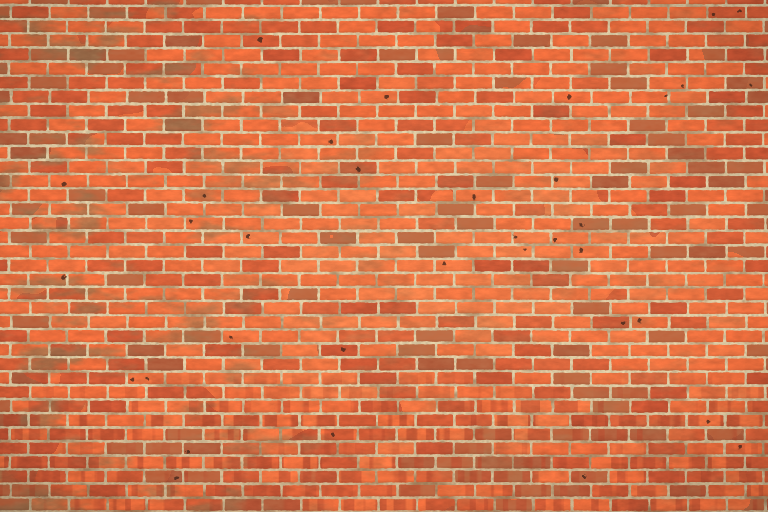
Give the GLSL for this texture, as a WebGL 1 fragment shader.

```glsl
precision highp float;
uniform vec2 u_resolution;

const vec2 GRID = vec2(19.85, 36.4);      // bricks across, courses down
const float BRICK_ASPECT = 2.75;          // brick pitch over course height
const float JOINT = 0.15;                 // mortar width in course heights
const float CORNER = 0.09;
const float ROUGHNESS = 0.09;
const float SHIFT = 0.26;                 // joint position in odd courses
const float RED_SHARE = 0.24;
const float BROWN_SHARE = 0.10;
const float STAIN_HEIGHT = 0.27;          // top of the streaked lower zone
const float SPECK_SHARE = 0.012;

const vec3 ORANGE = vec3(0.93, 0.43, 0.24);
const vec3 PALE_ORANGE = vec3(0.95, 0.51, 0.30);
const vec3 RED = vec3(0.77, 0.32, 0.20);
const vec3 BROWN = vec3(0.62, 0.38, 0.26);
const vec3 GREY_GREEN = vec3(0.55, 0.46, 0.32);
const vec3 MORTAR = vec3(0.86, 0.79, 0.64);
const vec3 DIRTY_MORTAR = vec3(0.64, 0.50, 0.36);
const vec3 SOOT = vec3(0.24, 0.14, 0.10);

float hash(vec2 p) {
  return fract(sin(dot(p, vec2(127.1, 311.7))) * 43758.5453);
}

float noise(vec2 p) {
  vec2 i = floor(p);
  vec2 f = fract(p);
  f = f * f * (3.0 - 2.0 * f);
  return mix(mix(hash(i), hash(i + vec2(1.0, 0.0)), f.x),
             mix(hash(i + vec2(0.0, 1.0)), hash(i + 1.0), f.x), f.y);
}

float fbm(vec2 p) {
  float sum = 0.0;
  float gain = 0.5;
  for (int i = 0; i < 4; i++) {
    sum += gain * noise(p);
    p = p * 2.03 + 17.3;
    gain *= 0.5;
  }
  return sum / 0.9375;
}

float roundedBox(vec2 p, vec2 halfSize, float radius) {
  vec2 q = abs(p) - halfSize + radius;
  return length(max(q, 0.0)) + min(max(q.x, q.y), 0.0) - radius;
}

vec3 brickColor(vec2 id, vec2 local, vec2 wall, vec2 uv) {
  float pick = hash(id + 3.7);
  float grain = fbm(wall * vec2(1.6, 3.0));
  float cloud = fbm(wall * 0.12 + 40.0);

  // Warm light in the middle, redder fired bricks toward the borders
  vec2 offCenter = (uv - vec2(0.56, 0.46)) * vec2(1.5, 1.8);
  float border = smoothstep(0.15, 1.15, length(offCenter));
  vec3 color = mix(PALE_ORANGE, ORANGE, clamp(hash(id) * 0.7 + border, 0.0, 1.0));

  // Individual dark bricks, more frequent near the top and in dirty areas
  float dirt = 0.18 * border + 0.35 * (cloud - 0.5);
  float isRed = step(pick, RED_SHARE + dirt);
  float isBrown = step(hash(id + 9.1), BROWN_SHARE + dirt * 0.5);
  color = mix(color, RED, isRed * (0.4 + 0.5 * hash(id + 5.3)));
  color = mix(color, BROWN, isBrown * (0.35 + 0.5 * grain));

  // Greenish bloom, mostly on the left
  float bloom = smoothstep(0.50, 0.78, fbm(wall * vec2(0.35, 0.8) + 71.0));
  color = mix(color, GREY_GREEN, bloom * mix(0.6, 0.2, smoothstep(0.1, 0.6, uv.x)));

  // Upright streaks on the lower courses
  float low = 1.0 - smoothstep(STAIN_HEIGHT - 0.02, STAIN_HEIGHT + 0.01, uv.y);
  float streak = smoothstep(0.48, 0.72, noise(vec2(wall.x * 2.2, id.y * 5.0)));
  float course = 0.3 + 0.7 * hash(vec2(id.y, 8.0));
  color = mix(color, RED * 0.94, low * streak * course * 0.8);

  // Grain and a darker underside
  color *= 0.89 + 0.22 * grain;
  return color * (1.0 - 0.10 * smoothstep(-0.20, -0.45, local.y));
}

void main() {
  vec2 uv = gl_FragCoord.xy / u_resolution;
  vec2 cell = uv * GRID;
  cell.y += 0.08 * (noise(vec2(uv.x * 5.0, uv.y * 3.0)) - 0.5);
  vec2 wall = vec2(cell.x * BRICK_ASPECT, cell.y);

  // Running bond with slightly uneven courses
  float row = floor(cell.y);
  float slip = 0.07 * (hash(vec2(row, 2.0)) - 0.5);
  cell.x += 0.5 * (1.0 - mod(row, 2.0)) - SHIFT + slip;
  vec2 id = vec2(floor(cell.x), row);
  vec2 local = (fract(cell) - 0.5) * vec2(BRICK_ASPECT, 1.0);

  // Brick outline with chipped edges
  vec2 halfSize = 0.5 * (vec2(BRICK_ASPECT, 1.0) - JOINT);
  halfSize -= 0.03 * vec2(hash(id + 1.3), hash(id + 2.9));
  float edge = roundedBox(local, halfSize, CORNER);
  edge += ROUGHNESS * (fbm(wall * 3.5) - 0.5);
  float pixel = GRID.y / u_resolution.y;
  float cover = 1.0 - smoothstep(-0.6 * pixel, 0.6 * pixel, edge);

  // Mortar, dirtier in patches and along the foot of the wall
  float grime = smoothstep(0.45, 0.75, fbm(wall * vec2(0.5, 0.9) + 23.0));
  grime = clamp(grime * 0.7 + 0.3 * (1.0 - smoothstep(0.0, 0.3, uv.y)), 0.0, 1.0);
  vec3 mortar = mix(MORTAR, DIRTY_MORTAR, grime) * (0.93 + 0.14 * noise(wall * 6.0));
  vec3 color = mix(mortar, brickColor(id, local, wall, uv), cover);

  // Scattered soot specks
  vec2 speckId = floor(wall);
  vec2 center = 0.3 + 0.4 * vec2(hash(speckId + 6.1), hash(speckId + 7.7));
  float speck = length(fract(wall) - center) + 0.2 * (noise(wall * 7.0) - 0.5);
  float hasSpeck = step(hash(speckId + 13.0), SPECK_SHARE);
  color = mix(color, SOOT, 0.75 * hasSpeck * (1.0 - smoothstep(0.08, 0.08 + 1.5 * pixel, speck)));

  // Soft falloff at the corners
  color *= 1.0 - 0.16 * smoothstep(0.45, 0.85, length((uv - 0.5) * vec2(1.1, 1.0)));
  gl_FragColor = vec4(color, 1.0);
}
```
